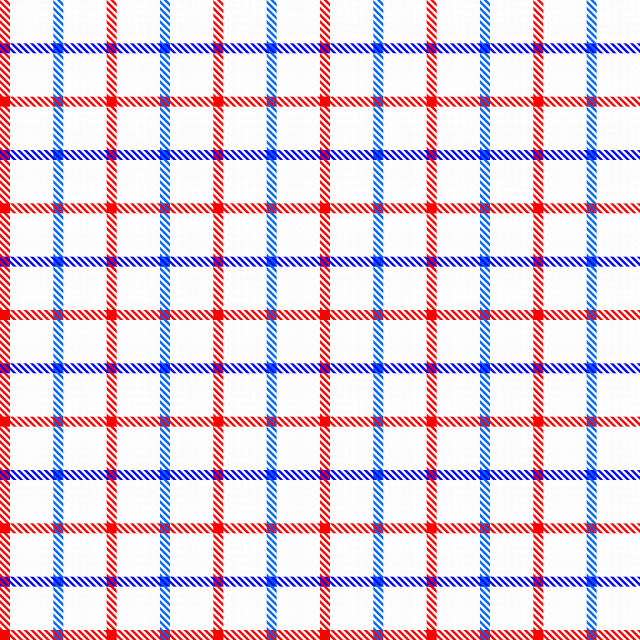
Reproduce this pattern procedurally as a three.js fragment shader.

```glsl
// Tattersall check in twill: red and blue bars cross on a near-white ground.
// Warp and weft colours are built separately, then a fine diagonal twill
// decides which of the two lies on top. All frequencies are whole, so it tiles.

varying vec2 vUv;

const float REPEATS = 6.0;          // checks across and down
const float BAR_WIDTH = 0.09375;    // bar width, in checks
const float RED_START = 0.0;        // left or lower edge of red bars, in checks
const float BLUE_START = 0.5;       // left or lower edge of blue bars, in checks
const float TWILL_COUNT = 96.0;     // diagonal ribs across the canvas
const float THREAD_SHADE = 0.004;   // faint unevenness of the ground
const float TAU = 6.2831853;

const vec3 GROUND = vec3(0.991, 0.991, 0.993);
const vec3 RED = vec3(1.0, 0.0, 0.0);
const vec3 WARP_BLUE = vec3(0.0, 0.4, 1.0);
const vec3 WEFT_BLUE = vec3(0.0, 0.0, 1.0);

// Coverage of a band repeating once per unit, smoothed over one pixel
float band(float x, float start, float width, float pixel) {
  float fromCentre = abs(fract(x - start - 0.5 * width + 0.5) - 0.5);
  return clamp((0.5 * width - fromCentre) / pixel + 0.5, 0.0, 1.0);
}

// Layered sines with whole frequencies: slight shade from thread to thread
float threadShade(float x, float phase) {
  return sin(TAU * 29.0 * x + phase)
       * sin(TAU * 47.0 * x + 2.0 * phase)
       + 0.5 * sin(TAU * 83.0 * x + 3.0 * phase);
}

// Colour of one set of threads, striped along x
vec3 threads(float x, float pixel, vec3 blue, float phase) {
  float check = x * REPEATS;
  float checkPixel = pixel * REPEATS;
  vec3 colour = GROUND + THREAD_SHADE * threadShade(x, phase);
  colour = mix(colour, RED, band(check, RED_START, BAR_WIDTH, checkPixel));
  return mix(colour, blue, band(check, BLUE_START, BAR_WIDTH, checkPixel));
}

void main() {
  vec2 pixel = max(fwidth(vUv), vec2(1e-5));

  vec3 warp = threads(vUv.x, pixel.x, WARP_BLUE, 0.7);
  vec3 weft = threads(vUv.y, pixel.y, WEFT_BLUE, 2.1);

  // Diagonal ribs: weft on top for half of each period
  float rib = (vUv.x + vUv.y) * TWILL_COUNT;
  float weftOnTop = band(rib, 0.0, 0.5, length(pixel) * TWILL_COUNT);

  gl_FragColor = vec4(mix(warp, weft, weftOnTop), 1.0);
}
```
